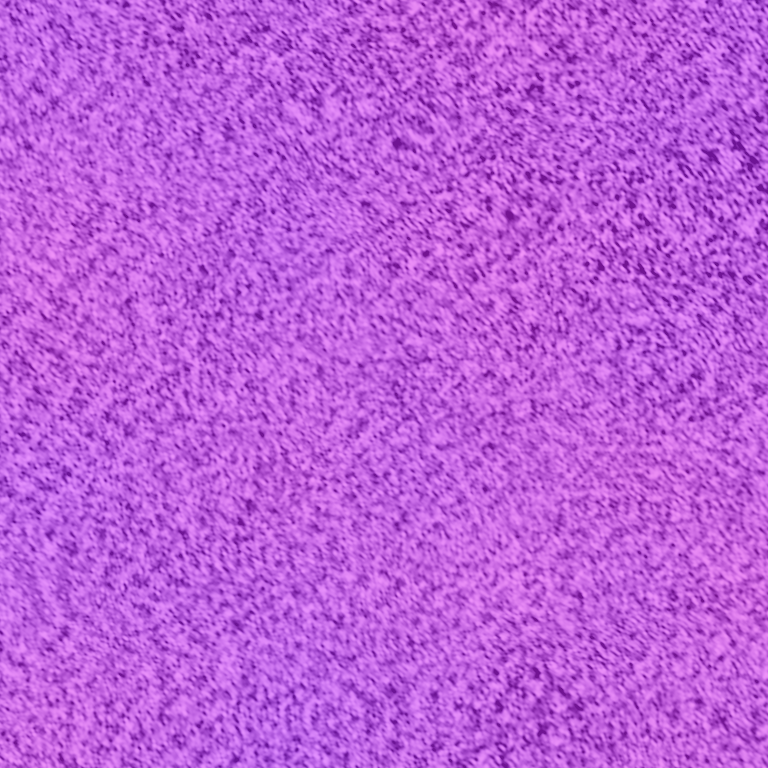
This texture is drawn by a WebGL 1 fragment shader. Its source:

```glsl
precision highp float;
// Draws a violet terry towel: short diagonal pile with dark pits and soft brushed patches.

uniform vec2 u_resolution;

// Pile colours, from pit to lit fibre tip
const vec3 PIT_COLOR = vec3(0.49, 0.13, 0.64);
const vec3 PILE_COLOR = vec3(0.72, 0.345, 0.88);
const vec3 TIP_COLOR = vec3(0.89, 0.54, 0.97);
const vec3 PINK_SHIFT = vec3(0.05, 0.0, -0.03);

// Cells per canvas, along and across the fibres
const vec2 FIBRE_CELLS = vec2(135.0, 235.0);
const vec2 LOOP_CELLS = vec2(205.0, 290.0);
const float TUFT_CELLS = 75.0;
const float PATCH_CELLS = 3.2;
const float SWIRL_CELLS = 9.0;

// Fibre directions in radians, and how far the pile wanders
const float FIBRE_ANGLE = -0.95;
const float LOOP_ANGLE = -0.6;
const float SWIRL_AMOUNT = 0.014;

// Strength of each layer
const float FIBRE_WEIGHT = 0.92;
const float LOOP_WEIGHT = 0.7;
const float TUFT_WEIGHT = 0.26;
const float PATCH_WEIGHT = 0.10;
const float MEAN_TONE = 0.585;
const float PIT_DEPTH = 0.5;

float hash(vec2 cell) {
  return fract(sin(dot(cell, vec2(127.1, 311.7))) * 43758.5453);
}

// Smooth value noise, centred on zero
float noise(vec2 p) {
  vec2 cell = floor(p);
  vec2 f = fract(p);
  vec2 blend = f * f * (3.0 - 2.0 * f);
  float bottom = mix(hash(cell), hash(cell + vec2(1.0, 0.0)), blend.x);
  float top = mix(hash(cell + vec2(0.0, 1.0)), hash(cell + vec2(1.0, 1.0)), blend.x);
  return mix(bottom, top, blend.y) - 0.5;
}

// Two octaves for broad, cloudy variation
float clouds(vec2 p) {
  return noise(p) + 0.5 * noise(p * 2.1 + 17.3);
}

// Coordinates along and across a direction
vec2 alongAcross(vec2 p, float angle) {
  vec2 axis = vec2(cos(angle), sin(angle));
  return vec2(dot(p, axis), dot(p, vec2(-axis.y, axis.x)));
}

// Height of the pile: streaky fibres, small loops and clumped tufts
float pileHeight(vec2 p) {
  float fibres = noise(alongAcross(p, FIBRE_ANGLE) * FIBRE_CELLS + 40.0);
  float loops = noise(alongAcross(p, LOOP_ANGLE) * LOOP_CELLS + 90.0);
  float tufts = noise(alongAcross(p, FIBRE_ANGLE - 0.4) * TUFT_CELLS + 7.0);
  return fibres * FIBRE_WEIGHT + loops * LOOP_WEIGHT + tufts * TUFT_WEIGHT;
}

// Smooth ramp through the three pile colours
vec3 pileColor(float tone) {
  vec3 lower = mix(PIT_COLOR, PILE_COLOR, tone);
  vec3 upper = mix(PILE_COLOR, TIP_COLOR, tone);
  return mix(lower, upper, tone);
}

void main() {
  vec2 p = gl_FragCoord.xy / min(u_resolution.x, u_resolution.y);

  // Brushed pile bends gently across the cloth
  vec2 swirl = vec2(noise(p * SWIRL_CELLS + 3.0), noise(p * SWIRL_CELLS + 31.0));
  float height = pileHeight(p + swirl * SWIRL_AMOUNT);

  // Brushed patches change the light and the relief
  float brushed = clouds(p * PATCH_CELLS + 5.7);
  float relief = height * (1.0 - 0.3 * brushed) + brushed * PATCH_WEIGHT;

  // Pits fall off faster than tips rise
  float tone = MEAN_TONE + relief - PIT_DEPTH * (relief * relief - 0.05);
  vec3 color = pileColor(clamp(tone, -0.12, 1.12));

  // Slow drift between pink and blue violet
  color += PINK_SHIFT * clouds(p * PATCH_CELLS + 61.0);
  gl_FragColor = vec4(clamp(color, 0.0, 1.0), 1.0);
}
```
